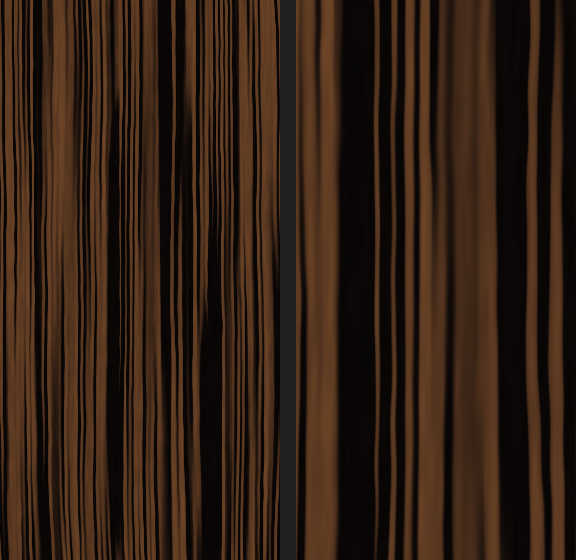
Left: the whole. Right: its middle third, enlarged.
Give the GLSL for this texture, as a WebGL 2 fragment shader.

```glsl
#version 300 es
precision highp float;
// Dark striped veneer: near-vertical brown and black streaks of varying pitch.
// Column noise stretched along the grain is thresholded into streaks; slow
// noise bends them, changes their spacing and gathers them into black bands.

uniform vec2 u_resolution;
out vec4 outColor;

const float PI = 3.14159;
const vec3 BLACK_WOOD = vec3(0.036, 0.022, 0.021);
const vec3 DEEP_BROWN = vec3(0.235, 0.143, 0.088);
const vec3 WARM_BROWN = vec3(0.425, 0.268, 0.152);

const float STREAK_CELLS = 98.0;   // mean noise columns across the canvas
const float PITCH_SWING = 7.5;     // columns shifted between fine and coarse areas
const float STREAK_RATE = 1.0;     // change along the grain
const float ALTERNATION = 0.21;    // regularity of dark and light neighbours
const float DARK_LEVEL = 0.45;     // threshold between black and brown
const float BAND_CELLS = 12.0;     // columns of the broad black bands
const float BAND_STRENGTH = 0.5;
const float EDGE_SOFTNESS = 0.0016;

float hash(vec2 p) {
    vec3 q = fract(p.xyx * 0.1031);
    q += dot(q, q.yzx + 33.33);
    return fract((q.x + q.y) * q.z);
}

// Smooth random value running down one column, with its own phase.
float columnNoise(float column, float y) {
    y += 7.0 * hash(vec2(column, 91.0));
    float row = floor(y);
    float t = smoothstep(0.0, 1.0, y - row);
    return mix(hash(vec2(column, row)), hash(vec2(column, row + 1.0)), t);
}

// Neighbouring columns blended; staggered phases hide the lattice rows.
float grainNoise(vec2 p) {
    float column = floor(p.x);
    float t = smoothstep(0.0, 1.0, p.x - column);
    return mix(columnNoise(column, p.y), columnNoise(column + 1.0, p.y), t);
}

// Sideways wander of the grain, from long bends to small ripples.
float wander(vec2 p) {
    return 0.026 * (grainNoise(vec2(p.x * 3.0 + 20.0, p.y * 1.3)) - 0.5)
         + 0.007 * (grainNoise(vec2(p.x * 13.0 + 50.0, p.y * 4.5)) - 0.5)
         + 0.0024 * (grainNoise(vec2(p.x * 38.0 + 80.0, p.y * 17.0)) - 0.5);
}

void main() {
    vec2 p = gl_FragCoord.xy / u_resolution.x;
    vec2 g = vec2(p.x + wander(p), p.y);

    // Streak coordinate with fine and coarse areas.
    float pitch = grainNoise(vec2(g.x * 5.5 + 130.0, g.y * 0.3));
    float u = g.x * STREAK_CELLS + PITCH_SWING * pitch + 200.0;
    float cellsPerWidth = fwidth(u) * u_resolution.x;

    // Broad bands raise the black threshold; pale zones lower it.
    float band = grainNoise(vec2(g.x * BAND_CELLS + 310.0, g.y * 0.6));
    float level = DARK_LEVEL
                + BAND_STRENGTH * smoothstep(0.64, 0.86, band)
                - 0.13 * (1.0 - smoothstep(0.1, 0.38, band));

    // Threshold the streaks with an edge of constant canvas width.
    float streak = grainNoise(vec2(u, g.y * STREAK_RATE)) + ALTERNATION * cos(PI * u);
    float edge = cellsPerWidth * max(EDGE_SOFTNESS, 0.4 / u_resolution.x);
    float brown = smoothstep(-edge, edge, streak - level);

    // Tone of the brown wood and its short fibres.
    float tint = grainNoise(vec2(g.x * 32.0 + 420.0, g.y * 1.4));
    float fibre = grainNoise(vec2(g.x * 170.0 + 500.0, g.y * 16.0));
    float core = smoothstep(0.0, 0.4, streak - level);
    float tone = 0.35 * tint + 0.3 * fibre + 0.45 * core;
    vec3 brownWood = mix(DEEP_BROWN, WARM_BROWN, clamp(tone, 0.0, 1.0));

    // Faint sheen inside the black wood.
    vec3 blackWood = BLACK_WOOD * (0.7 + 0.6 * fibre);

    outColor = vec4(mix(blackWood, brownWood, brown), 1.0);
}
```
